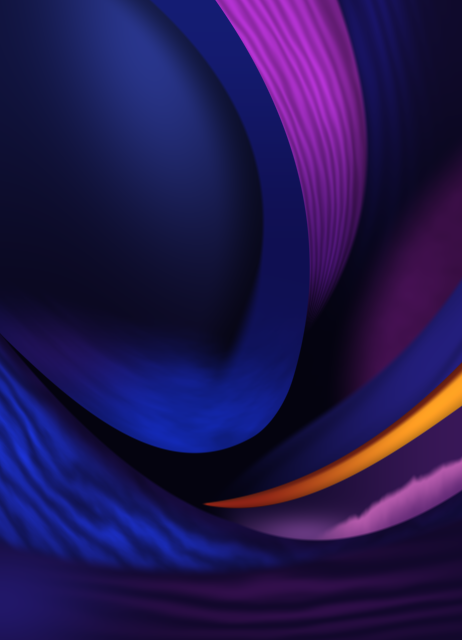
Write a Shadertoy shader that draws this background.

```glsl
float hash(vec2 p) {
    vec3 q = fract(p.xyx * 0.1031);
    q += dot(q, q.yzx + 33.33);
    return fract((q.x + q.y) * q.z);
}

float noise(vec2 p) {
    vec2 i = floor(p), f = fract(p);
    f *= f * (3.0 - 2.0 * f);
    return mix(mix(hash(i), hash(i + vec2(1, 0)), f.x),
               mix(hash(i + vec2(0, 1)), hash(i + 1.0), f.x), f.y);
}

float fbm(vec2 p) {
    float sum = 0.0, amp = 0.5;
    for (int i = 0; i < 4; i++) {
        sum += amp * noise(p);
        p = p * 2.03 + 17.0;
        amp *= 0.5;
    }
    return sum;
}

// Cubic through four evenly spaced knots
float curve(float x, float start, float end, vec4 knots) {
    float s = 3.0 * (x - start) / (end - start);
    float a = s - 1.0, b = s - 2.0, c = s - 3.0;
    return dot(knots, vec4(-a * b * c / 3.0, s * b * c, -s * a * c, s * a * b / 3.0)) * 0.5;
}

float smoothMax(float a, float b, float k) {
    float h = max(k - abs(a - b), 0.0);
    return max(a, b) + h * h * 0.25 / k;
}

// Coverage of the side where d is negative
float fill(float d, float soft) {
    return 1.0 - smoothstep(-soft, soft, d);
}

float glow(vec2 p, vec2 center, vec2 size) {
    vec2 q = (p - center) / size;
    return exp(-dot(q, q));
}

// Wavy folds stacked across a flow
float folds(float along, float across, float count) {
    float warp = fbm(vec2(along * 5.0, across * 9.0));
    return 0.5 + 0.5 * cos(6.2832 * (across * count + warp * 2.2));
}

void mainImage(out vec4 fragColor, in vec2 fragCoord) {
    vec2 p = fragCoord / iResolution.xy;
    float x = p.x, y = p.y, edge = 1.2 / iResolution.y;

    // Contours
    float bandRight = curve(y, 0.349, 1.0, vec4(0.605, 0.67, 0.623, 0.466));
    float bandBottom = curve(x, 0.0, 0.596, vec4(0.479, 0.354, 0.293, 0.342));
    float petalRight = curve(y, 0.512, 1.0, vec4(0.695, 0.783, 0.787, 0.731));
    float sashTop = curve(x, 0.542, 1.0, vec4(0.271, 0.349, 0.434, 0.564));
    float goldTop = curve(x, 0.442, 1.0, vec4(0.214, 0.247, 0.319, 0.434));
    float goldBottom = curve(x, 0.442, 1.0, vec4(0.211, 0.218, 0.277, 0.366));
    float swirlTop = x < 0.514 ? curve(x, 0.0, 0.514, vec4(0.479, 0.342, 0.241, 0.182))
                               : curve(x, 0.514, 1.0, vec4(0.182, 0.156, 0.175, 0.234));
    float swirlBottom = curve(x, 0.0, 1.0, vec4(0.154, 0.11, 0.125, 0.195));

    // Dark backdrop with blue pleats
    vec3 color = mix(vec3(0.015, 0.012, 0.06), vec3(0.06, 0.04, 0.17), smoothstep(0.45, 1.0, y));
    float pleats = folds(y * 0.4, x - petalRight, 28.0);
    color += vec3(0.04, 0.04, 0.24) * glow(p, vec2(0.8, 1.0), vec2(0.09, 0.3)) * (0.65 + 0.35 * pleats);

    // Plum haze
    float hazeLeft = curve(y, 0.38, 0.78, vec4(0.75, 0.78, 0.87, 1.02));
    float haze = smoothstep(-0.05, 0.09, x - hazeLeft) * fill(y - 0.8, 0.12);
    color = mix(color, vec3(0.3, 0.07, 0.35) * (0.65 + 0.6 * fbm(p * vec2(6, 9))), haze * 0.85);

    // Indigo sash
    vec3 sash = mix(vec3(0.015, 0.015, 0.08), vec3(0.13, 0.11, 0.46), smoothstep(0.42, 0.95, x));
    sash *= 0.88 + 0.18 * folds(x * 0.2, sashTop - y, 18.0);
    color = mix(color, sash, fill(y - sashTop, 0.008) * smoothstep(0.4, 0.6, x));

    // Magenta petal with long fibres
    float across = (x - bandRight) / max(petalRight - bandRight, 0.02);
    float fibres = folds(y * 0.8, across * 0.25 + y * 0.08, 34.0);
    vec3 petal = mix(vec3(0.22, 0.06, 0.36), vec3(0.6, 0.17, 0.7), smoothstep(0.53, 0.92, y));
    petal *= 0.78 + 0.25 * fibres + 0.25 * fbm(vec2(across * 5.0, y * 7.0));
    petal *= mix(1.0, 0.65, smoothstep(0.6, 1.0, across));
    color = mix(color, petal, fill(x - petalRight, 0.006) * smoothstep(0.47, 0.6, y));

    // Blue hooked band
    float hook = smoothMax(x - bandRight, bandBottom - y, 0.04);
    float veil = fbm(vec2(x * 7.0 + y * 5.0, (y - bandBottom) * 26.0));
    vec3 band = mix(vec3(0.06, 0.06, 0.32), vec3(0.08, 0.11, 0.45), smoothstep(0.6, 1.0, y));
    band = mix(band, vec3(0.07, 0.16, 0.7), 0.9 * glow(p, vec2(0.4, 0.32), vec2(0.28, 0.12)));
    band = mix(band, vec3(0.15, 0.07, 0.36), 0.8 * glow(p, vec2(0.12, 0.47), vec2(0.17, 0.09)));
    band *= mix(1.0, 0.6 + 0.75 * veil, fill(y - 0.45, 0.1));
    color = mix(color, band, fill(hook, edge));

    // Shadowed hollow
    float hollowRight = curve(y, 0.479, 1.0, vec4(0.523, 0.57, 0.513, 0.325));
    float hollowBottom = 0.48 - 0.16 * x + 0.05 * veil;
    vec3 hollow = mix(vec3(0.04, 0.03, 0.12), vec3(0.06, 0.07, 0.23), smoothstep(0.45, 0.95, y));
    hollow += vec3(0.1, 0.14, 0.32) * glow(p, vec2(0.65 - 0.36 * y, 0.93), vec2(0.18, 0.29));
    hollow *= mix(0.55, 1.0, smoothstep(0.0, 0.11, hollowRight - x));
    float soft = mix(0.022, 0.005, smoothstep(0.48, 0.62, y));
    color = mix(color, hollow, fill(x - hollowRight, soft) * fill(hollowBottom - y, 0.06));

    // Violet basin and pink cloud
    vec3 basin = mix(vec3(0.07, 0.04, 0.17), vec3(0.22, 0.09, 0.34), smoothstep(0.55, 1.0, x));
    basin = mix(basin, vec3(0.4, 0.22, 0.5), glow(p, vec2(0.66, 0.165), vec2(0.13, 0.03)));
    float cloudTop = 0.4 * x - 0.132 + 0.035 * fbm(p * vec2(17, 9));
    vec3 cloud = mix(vec3(0.38, 0.16, 0.46), vec3(0.72, 0.36, 0.68), smoothstep(-0.06, 0.0, y - cloudTop));
    basin = mix(basin, cloud, fill(y - cloudTop, 0.008) * smoothstep(0.66, 0.78, x));
    color = mix(color, basin, fill(y - goldBottom, edge) * smoothstep(0.44, 0.54, x));

    // Gold blade with a red rim
    float depth = clamp((goldTop - y) / max(goldTop - goldBottom, 0.002), 0.0, 1.0);
    vec3 gold = mix(vec3(0.52, 0.13, 0.08), vec3(0.96, 0.6, 0.13), smoothstep(0.52, 0.95, x));
    gold = mix(vec3(0.5, 0.15, 0.09), gold, smoothstep(0.12, 0.35, depth));
    gold *= 0.65 + 0.42 * sin(2.67 * depth + 0.16);
    color = mix(color, gold, fill(max(y - goldTop, goldBottom - y), edge) * smoothstep(0.435, 0.45, x));

    // Rippled swirl
    float drop = swirlTop - y;
    float ripple = folds(x * 1.5, drop, 19.0);
    float grain = fbm(vec2(x * 16.0 + drop * 10.0, drop * 40.0));
    float light = glow(p, vec2(0.02, 0.33), vec2(0.2, 0.14)) + glow(p, vec2(0.38, 0.17), vec2(0.26, 0.05));
    vec3 swirl = mix(vec3(0.08, 0.04, 0.22), vec3(0.08, 0.08, 0.36), smoothstep(0.0, 0.06, drop));
    swirl += vec3(0.02, 0.1, 0.4) * light * smoothstep(0.01, 0.08, drop) * (0.25 + 0.45 * ripple + 0.5 * grain);
    swirl *= 0.7 + 0.22 * ripple + 0.25 * grain;
    color = mix(color, swirl, fill(-drop, 0.003));

    // Plum floor layers
    float layers = folds(x * 0.35, y - swirlBottom * 0.45, 26.0) * glow(p, vec2(0.62, 0.07), vec2(0.42, 0.07));
    vec3 ground = mix(vec3(0.07, 0.03, 0.17), vec3(0.2, 0.06, 0.3), layers);
    ground = mix(ground, vec3(0.13, 0.09, 0.41), glow(p, vec2(0.0, 0.06), vec2(0.22, 0.1)));
    color = mix(color, ground, fill(y - swirlBottom, 0.012));

    fragColor = vec4(color, 1.0);
}
```
